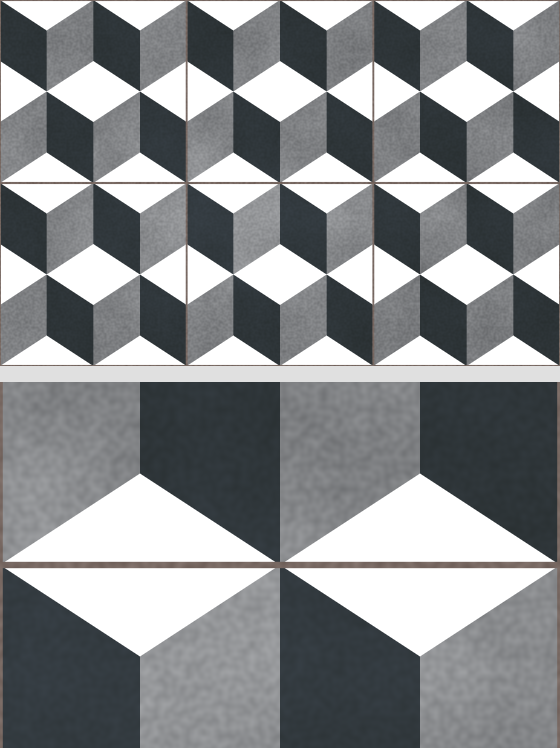
Top: the whole. Bottom: its middle third, enlarged.
This pattern is drawn by a Shadertoy shader. Its source:

```glsl
// Tumbling-block cement tiles in white, grey and charcoal, with thin brown joints and cloudy wear.

const vec2 TILES = vec2(3.0, 2.0);              // tiles across and down
const vec2 FACES = vec2(4.0, 6.0);              // face columns and height steps per tile
const vec2 JOINT_HALF = vec2(0.0050, 0.0058);   // half joint width, in tiles
const vec3 WHITE = vec3(1.0);
const vec3 GREY = vec3(0.495, 0.502, 0.512);
const vec3 CHARCOAL = vec3(0.178, 0.205, 0.218);
const vec3 JOINT = vec3(0.47, 0.41, 0.385);
const vec2 GLOW_CENTRE = vec2(0.40, 0.43);      // middle of the palest wear
const float GLOW_TIGHTNESS = 1.3;
const float GLOW_AMOUNT = 0.10;
const float CLOUD_AMOUNT = 0.05;
const float GRAIN_AMOUNT = 0.045;
const float TILE_AMOUNT = 0.025;                // tone change from tile to tile
const float DARK_WEAR = 0.28;                   // share of the wear seen on charcoal
const float TAU = 6.28319;

float hash(vec2 p) {
    vec3 q = fract(p.xyx * vec3(0.1031, 0.1030, 0.0973));
    q += dot(q, q.yzx + 33.33);
    return fract((q.x + q.y) * q.z);
}

float cornerSlope(vec2 cell, vec2 offset, vec2 period) {
    float angle = TAU * hash(mod(cell, period) + 7.0);
    return dot(vec2(cos(angle), sin(angle)), offset);
}

// Gradient noise that wraps after a whole number of cells
float wrappedNoise(vec2 uv, vec2 period) {
    vec2 p = uv * period, i = floor(p), f = p - i;
    vec2 s = f * f * f * (f * (f * 6.0 - 15.0) + 10.0);
    vec2 r = vec2(1.0, 0.0);
    float low = mix(cornerSlope(i, f, period), cornerSlope(i + r.xy, f - r.xy, period), s.x);
    float high = mix(cornerSlope(i + r.yx, f - r.yx, period), cornerSlope(i + r.xx, f - r.xx, period), s.x);
    return 1.4 * mix(low, high, s.y);
}

float coverage(float signedDistance, float pixel) {
    return clamp(0.5 + signedDistance / pixel, 0.0, 1.0);
}

void mainImage(out vec4 fragColor, in vec2 fragCoord) {
    vec2 uv = fragCoord / iResolution.xy;
    vec2 tilePos = uv * TILES;
    vec2 tilePixel = TILES / iResolution.xy;
    vec2 facePos = fract(tilePos) * FACES;
    vec2 facePixel = tilePixel * FACES;

    // White rhombs: a zigzag mirrored about the tile's middle
    float zigzag = 1.0 - abs(mod(facePos.x, 2.0) - 1.0);
    float height = min(facePos.y, FACES.y - facePos.y);
    float rhomb = coverage(max(zigzag - height, height - 2.0 - zigzag), length(facePixel));

    // Side faces alternate by column and swap between the two rows
    float columnEdge = 0.5 - abs(fract(facePos.x) - 0.5);
    float parity = mod(floor(facePos.x), 2.0) < 0.5 ? 1.0 : -1.0;
    float row = facePos.y > 0.5 * FACES.y ? 1.0 : -1.0;
    float charcoal = coverage(columnEdge * parity * row, facePixel.x);

    // Wear: one broad glow, soft clouds, tile tone and fine grain
    vec2 wave = cos(TAU * (uv - GLOW_CENTRE));
    float glow = exp(GLOW_TIGHTNESS * (wave.x + wave.y - 2.0));
    float cloud = wrappedNoise(uv, vec2(9.0, 6.0)) + 0.5 * wrappedNoise(uv, vec2(21.0, 14.0));
    float grain = wrappedNoise(uv, vec2(210.0, 138.0)) + 0.6 * wrappedNoise(uv, vec2(96.0, 63.0));
    float tileTone = hash(floor(tilePos) + 3.0) - 0.5;
    float wear = GLOW_AMOUNT * glow + CLOUD_AMOUNT * cloud
               + GRAIN_AMOUNT * grain + TILE_AMOUNT * tileTone;

    vec3 greyFace = GREY + wear;
    vec3 darkFace = CHARCOAL + DARK_WEAR * wear * vec3(0.9, 1.0, 1.3);
    vec3 color = mix(mix(greyFace, darkFace, charcoal), WHITE, rhomb);

    // Joints around every tile, shared across the canvas edges
    vec2 inset = 0.5 - abs(fract(tilePos) - 0.5);
    float joint = max(coverage(JOINT_HALF.x - inset.x, tilePixel.x),
                      coverage(JOINT_HALF.y - inset.y, tilePixel.y));
    color = mix(color, JOINT + GRAIN_AMOUNT * grain, joint);

    fragColor = vec4(color, 1.0);
}
```
